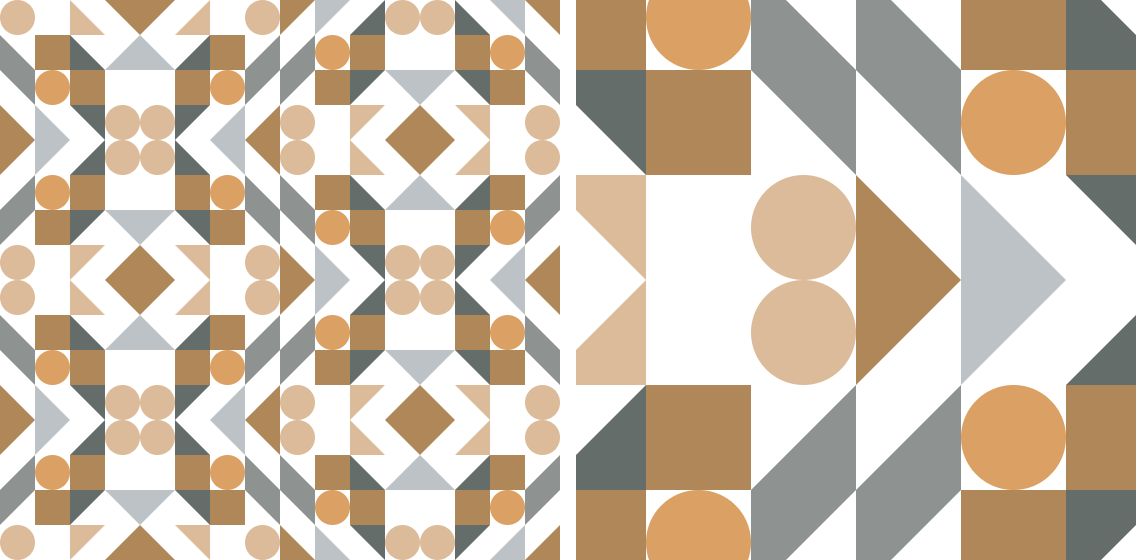
Left: the whole. Right: its middle third, enlarged.
Write a three.js fragment shader that draws this pattern.

```glsl
varying vec2 vUv;

float square(vec2 q, vec2 cell) {
  vec2 d = abs(q - cell - 0.5) - 0.5;
  return max(d.x, d.y);
}

float disc(vec2 q, vec2 cell) {
  return length(q - cell - 0.5) - 0.5;
}

// Half of a cell, cut along the diagonal; cutNormal points to the empty half
float halfCell(vec2 q, vec2 cell, vec2 cutNormal) {
  return max(square(q, cell), dot(q - cell - 0.5, cutNormal) * 0.7071);
}

// Triangle with its base on v.x = 0 and its apex at v.x = 1
float wedge(vec2 v) {
  return max(-v.x, (v.x + abs(v.y) - 1.0) * 0.7071);
}

float diagonalBand(vec2 q) {
  return max(abs(q.x - 0.5) - 0.5, (abs(q.y - q.x - 1.5) - 0.5) * 0.7071);
}

void main() {
  // Two by two tiles of eight cells; every other column drops by half a tile
  vec2 p = vUv * 16.0;
  float pixel = fwidth(p.x);
  p.y += 4.0 * floor(p.x / 8.0);

  // Mirror each tile into one quarter of four by four cells
  vec2 q = 4.0 - abs(mod(p, 8.0) - 4.0);

  // Diamond, side triangle and stepped squares
  float brown = min((3.0 - q.x + q.y) * 0.7071, wedge(vec2(q.x, 4.0 - q.y)));
  brown = min(brown, min(square(q, vec2(1.0)), square(q, vec2(2.0))));

  // Paired discs and notched arrow ends
  float peach = min(disc(q, vec2(0.0)), disc(q, vec2(3.0)));
  peach = min(peach, halfCell(q, vec2(2.0, 0.0), vec2(1.0, -1.0)));

  float orange = disc(q, vec2(1.0, 2.0));
  float silver = min(wedge(vec2(q.x - 1.0, 4.0 - q.y)), wedge(vec2(2.0 - q.y, 4.0 - q.x)));
  float slate = min(halfCell(q, vec2(2.0, 1.0), vec2(1.0, -1.0)),
                    halfCell(q, vec2(2.0, 3.0), vec2(-1.0, 1.0)));

  // Layer the flat colours on white
  vec3 color = vec3(1.0);
  color = mix(color, vec3(0.555, 0.573, 0.565), clamp(0.5 - diagonalBand(q) / pixel, 0.0, 1.0));
  color = mix(color, vec3(0.741, 0.761, 0.776), clamp(0.5 - silver / pixel, 0.0, 1.0));
  color = mix(color, vec3(0.392, 0.427, 0.412), clamp(0.5 - slate / pixel, 0.0, 1.0));
  color = mix(color, vec3(0.863, 0.733, 0.604), clamp(0.5 - peach / pixel, 0.0, 1.0));
  color = mix(color, vec3(0.859, 0.627, 0.388), clamp(0.5 - orange / pixel, 0.0, 1.0));
  color = mix(color, vec3(0.690, 0.529, 0.345), clamp(0.5 - brown / pixel, 0.0, 1.0));
  gl_FragColor = vec4(color, 1.0);
}
```
